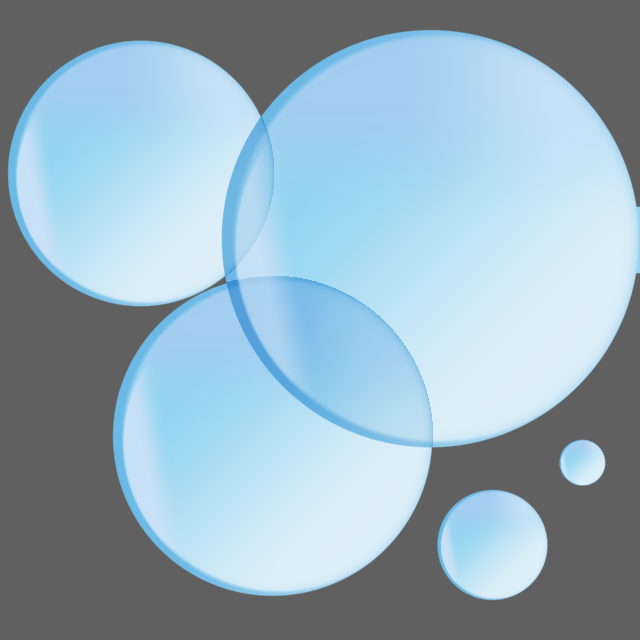
Write a WebGL 2 fragment shader that draws this background.

```glsl
#version 300 es
precision highp float;

uniform vec2 u_resolution;
out vec4 fragColor;

const vec3 BACKDROP = vec3(0.378);
const vec3 CYAN = vec3(0.58, 0.835, 0.945);
const vec3 PALE = vec3(0.865, 0.935, 0.972);
const vec3 SKY = vec3(0.64, 0.81, 0.94);
const vec3 HAZE = vec3(0.78, 0.885, 0.965);
const vec3 RIM = vec3(0.40, 0.715, 0.895);
const vec3 GLINT = vec3(0.81, 0.885, 0.965);

// Bubbles as center x, center y, radius; later ones lie on top
const int COUNT = 5;
const vec3 BUBBLES[COUNT] = vec3[COUNT](
    vec3(0.2200, 0.7290, 0.2075),
    vec3(0.4260, 0.3185, 0.2495),
    vec3(0.6725, 0.6270, 0.3260),
    vec3(0.7695, 0.1485, 0.0860),
    vec3(0.9100, 0.2770, 0.0358)
);

// Soft film: cyan at left, pale at lower right, blue haze on top
vec3 filmColor(vec2 p) {
    float diagonal = dot(p, vec2(0.7071, -0.7071));
    vec3 body = mix(CYAN, PALE, smoothstep(-0.65, 0.75, diagonal));
    vec3 cap = mix(SKY, HAZE, smoothstep(-0.15, 0.65, p.x));
    return mix(body, cap, smoothstep(0.05, 0.75, p.y));
}

// Thin edge shade with a wider crescent on the left
float rimAmount(vec2 p) {
    float depth = max(1.0 - length(p), 0.0);
    float crescent = smoothstep(0.955, 0.99, length(p - vec2(0.035, 0.0)));
    float edge = 0.4 * exp(-depth / 0.022);
    return max(crescent * mix(0.9, 0.55, smoothstep(-0.7, 0.4, p.x)), edge);
}

// Reflection bounded by an arc and a slanted fading line
float glintAmount(vec2 p) {
    float arc = 1.0 - smoothstep(0.895, 0.915, length(p - vec2(-0.03, -0.04)));
    float slant = p.x + 0.69 + 0.1835 * p.y;
    return 0.85 * arc * (1.0 - smoothstep(-0.15, 0.04, slant));
}

// Adds one translucent bubble; w holds the coverage so far
vec4 addBubble(vec4 below, vec2 uv, vec3 bubble, float pixel) {
    vec2 p = (uv - bubble.xy) / bubble.z;
    float inside = 1.0 - smoothstep(-pixel, pixel, (length(p) - 1.0) * bubble.z);
    vec3 film = mix(filmColor(p), RIM, rimAmount(p));
    film = mix(film, vec3(1.0), 0.15 * below.w);
    vec3 tint = mix(below.rgb * film, GLINT, glintAmount(p) * mix(1.0, 0.75, below.w));
    // Uncovered areas keep the film color so edges stay clean
    vec3 color = mix(below.rgb, tint, max(inside, step(below.w, 0.0) * step(0.001, inside)));
    return vec4(color, max(below.w, inside));
}

// Pale sliver entering from the right side
float sliver(vec2 uv, float pixel) {
    vec2 d = abs(uv - vec2(1.0, 0.625)) - vec2(0.007, 0.052);
    return 1.0 - smoothstep(-pixel, pixel, max(d.x, d.y));
}

void main() {
    float size = min(u_resolution.x, u_resolution.y);
    vec2 uv = (gl_FragCoord.xy - 0.5 * u_resolution) / size + 0.5;
    float pixel = 0.9 / size;

    vec4 layers = vec4(1.0, 1.0, 1.0, 0.0);
    for (int i = 0; i < COUNT; i++) {
        layers = addBubble(layers, uv, BUBBLES[i], pixel);
    }

    vec3 back = mix(BACKDROP, CYAN, sliver(uv, pixel));
    fragColor = vec4(mix(back, layers.rgb, layers.w), 1.0);
}
```
